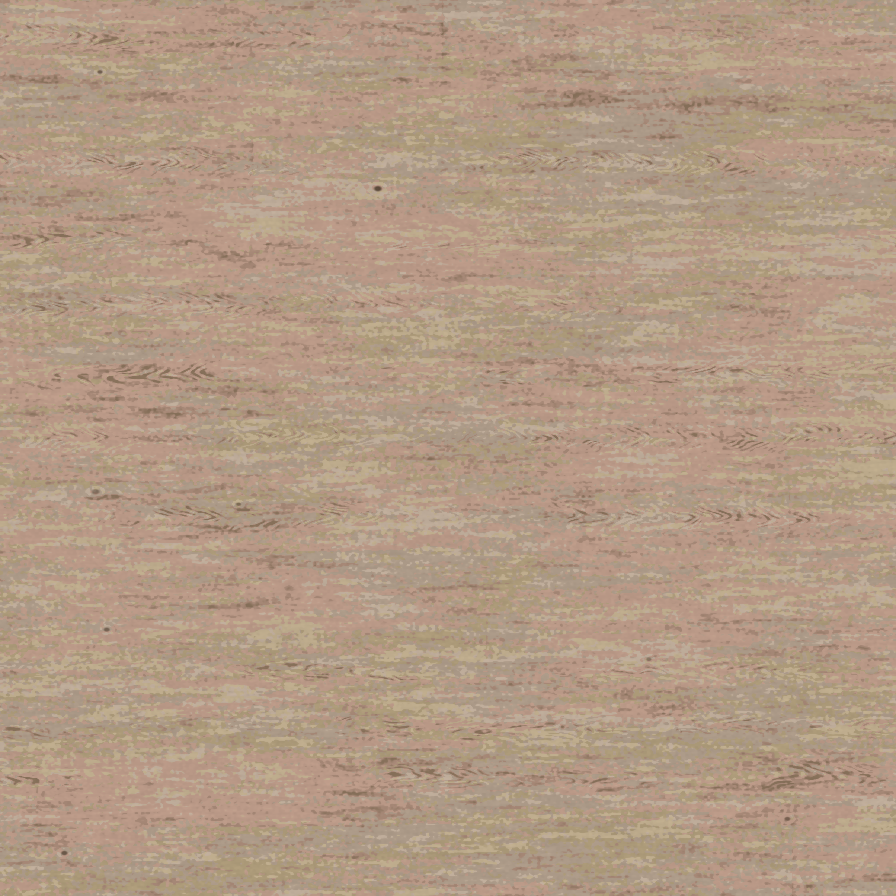
This texture is drawn by a WebGL 2 fragment shader. Its source:

```glsl
#version 300 es
precision highp float;

uniform vec2 u_resolution;
out vec4 fragColor;

const float TAU = 6.2832;
const float ROWS = 13.0;

const vec3 PINK = vec3(0.73, 0.60, 0.53);
const vec3 GREY = vec3(0.67, 0.60, 0.53);
const vec3 OLIVE = vec3(0.67, 0.60, 0.47);
const vec3 CREAM = vec3(0.73, 0.66, 0.54);
const vec3 PALE = vec3(0.73, 0.66, 0.59);
const vec3 BROWN = vec3(0.66, 0.54, 0.47);
const vec3 UMBER = vec3(0.54, 0.45, 0.36);
const vec3 KNOT = vec3(0.34, 0.27, 0.21);

float hash(vec2 p) {
  vec3 q = fract(p.xyx * vec3(0.1031, 0.1030, 0.0973));
  q += dot(q, q.yzx + 33.33);
  return fract((q.x + q.y) * q.z);
}

// Smooth cellular noise: blended random cell values, about unit variance
float cellNoise(vec2 p, float seed) {
  vec2 home = floor(p);
  float sum = 0.0, total = 0.0;
  for (int j = -1; j <= 1; j++) {
    for (int i = -1; i <= 1; i++) {
      vec2 cell = home + vec2(i, j);
      vec2 jitter = vec2(hash(cell + seed), hash(cell + seed + 17.3)) - 0.5;
      vec2 d = p - cell - 0.5 - 0.7 * jitter;
      float w = exp(-5.0 * dot(d, d));
      sum += w * hash(cell + seed + 41.7);
      total += w;
    }
  }
  return (sum / total - 0.5) * 5.0;
}

float softStep(float edge, float x) {
  return smoothstep(edge - 0.25, edge + 0.25, x);
}

float bell(float x, float width) {
  return exp(-x * x / (width * width));
}

// Broken slanted strokes along a wandering line that spans one row
float heartGrain(vec2 p, float across, float row) {
  vec2 key = vec2(row, row * 1.7);
  float centre = 0.5 + 0.45 * (hash(key + 5.1) - 0.5);
  float wander = 0.003 * sin(p.x * 11.0 + row) + 0.002 * sin(p.x * 31.0 + row * 2.3);
  float dy = (across - centre) / ROWS + wander;
  float pitch = mix(30.0, 88.0, hash(key + 9.4));
  float lean = hash(key + 3.7) < 0.5 ? -1.0 : 1.0;
  float fold = sqrt(dy * dy + 0.000004);
  float warp = 1.5 * cellNoise(p * vec2(50.0, 150.0), 71.0)
    + 2.0 * cellNoise(p * vec2(14.0, 40.0), 73.0);
  float stroke = sin(TAU * (p.x * pitch + lean * fold * 190.0) + warp);
  float broken = smoothstep(-1.3, 1.0, cellNoise(p * vec2(70.0, 170.0), 79.0));
  float patchy = mix(0.25, 1.0, smoothstep(-0.9, 0.9, cellNoise(p * vec2(8.0, 15.0), 83.0)));
  float present = step(0.25, hash(key + 13.9));
  return present * patchy * broken * bell(dy, 0.012) * (2.2 * stroke - 0.5);
}

// Faint upright saw marks in scattered patches
float sawMarks(vec2 p) {
  float comb = sin(p.x * 402.0 + sin(p.y * 40.0)) + 0.6 * sin(p.x * 263.0);
  return 0.3 * comb * smoothstep(0.5, 1.5, cellNoise(p * vec2(4.0, 10.0), 97.0));
}

// x: dark core, y: tone of the rings around it
vec2 knots(vec2 p) {
  vec2 grid = p * 6.0;
  vec2 cell = floor(grid);
  vec2 site = 0.2 + 0.6 * vec2(hash(cell + 2.7), hash(cell + 8.3));
  float d = length((fract(grid) - site) * vec2(0.8, 1.15)) / 6.0;
  float present = step(0.76, hash(cell + 21.5));
  float radius = mix(0.0015, 0.0035, hash(cell + 31.1));
  float core = 1.0 - smoothstep(radius * 0.5, radius * 1.4, d);
  float rings = 0.9 * bell(d - radius * 2.0, 0.0015) - 0.8 * bell(d - radius * 3.0, 0.0015);
  return present * vec2(core * mix(0.5, 1.0, hash(cell + 51.9)), rings);
}

void main() {
  vec2 p = gl_FragCoord.xy / u_resolution.y;

  // Plank layout
  float row = floor(p.y * ROWS);
  float across = fract(p.y * ROWS);
  float along = p.x * 1.1 + hash(vec2(row, 4.2));
  vec2 plank = vec2(floor(along), row);
  float seam = bell(min(across, 1.0 - across) / ROWS, 0.0018);
  float joint = bell(min(fract(along), 1.0 - fract(along)) / 1.1, 0.0014);
  float seamWear = smoothstep(-1.0, 1.0, cellNoise(p * vec2(8.0, 13.0), 3.0));

  // Hue, olive tint and tone fields
  float fibre = cellNoise(p * vec2(45.0, 310.0), 23.0);
  float speckle = cellNoise(p * vec2(280.0, 340.0), 67.0);
  float hue = 0.9 * (hash(plank + 1.3) - 0.5) - 0.30 * fibre
    + 0.50 * cellNoise(p * vec2(5.0, 20.0), 11.0)
    + 0.45 * cellNoise(p * vec2(13.0, 140.0), 19.0)
    + 0.45 * cellNoise(p * vec2(260.0, 320.0), 29.0);
  float tint = 0.40 * cellNoise(p * vec2(8.0, 40.0), 37.0)
    + 0.50 * cellNoise(p * vec2(20.0, 170.0), 43.0)
    + 0.60 * cellNoise(p * vec2(250.0, 320.0), 53.0);
  float tone = 0.6 * (hash(plank + 6.6) - 0.5) + 0.40 * fibre + 0.35 * speckle
    + 0.36 * cellNoise(p * vec2(9.0, 30.0), 59.0)
    + 0.42 * cellNoise(p * vec2(14.0, 150.0), 61.0);

  vec2 knot = knots(p);
  tone += heartGrain(p, across, row) + sawMarks(p) + knot.y;
  tone -= 0.8 * seam * seamWear + 0.5 * joint;
  hue -= 0.8 * seam * seamWear;

  // Colour choice
  vec3 color = mix(mix(GREY, OLIVE, softStep(0.36, tint)), PINK, softStep(0.08, hue));
  vec3 light = mix(PALE, CREAM, softStep(-0.3, tint));
  color = mix(color, light, softStep(0.80, tone));
  color = mix(color, BROWN, softStep(1.35, -tone));
  color = mix(color, UMBER, smoothstep(1.8, 3.0, -tone));
  color *= 1.0 + 0.010 * fibre + 0.010 * speckle;
  color = mix(color, KNOT, knot.x);
  fragColor = vec4(color, 1.0);
}
```
